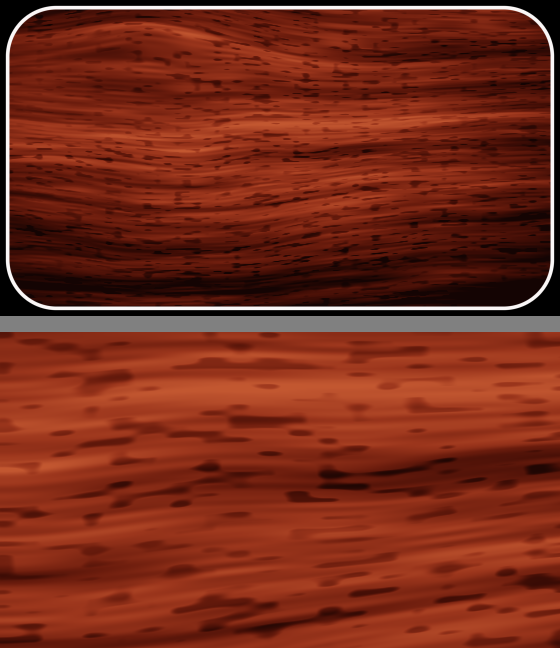
Top, the full canvas; bottom, a detail of the centre.
Give the GLSL for this texture, as a Shadertoy shader.

```glsl
// Polished red-brown wood with long horizontal grain, inside a rounded white frame.
// Stretched noise and sawtooth growth rings give a tone, which a vignette darkens
// and a colour ramp turns into wood; a rounded-box distance draws the frame.

float hash(vec2 p) {
    return fract(sin(dot(p, vec2(127.1, 311.7))) * 43758.5453);
}

float noise(vec2 p) {
    vec2 cell = floor(p), f = fract(p);
    f = f * f * (3.0 - 2.0 * f);
    return mix(mix(hash(cell), hash(cell + vec2(1, 0)), f.x),
               mix(hash(cell + vec2(0, 1)), hash(cell + vec2(1, 1)), f.x), f.y);
}

// Bends straight grain: an arch near the top left, a rise to the right, slow waves
vec2 bendGrain(vec2 p) {
    float archX = (p.x - 0.5) / 0.36;
    float arch = 0.09 * exp(-archX * archX) * smoothstep(0.66, 0.95, p.y);
    float rise = 0.07 * smoothstep(0.4, 1.8, p.x) * (1.0 - smoothstep(0.6, 0.95, p.y));
    float waves = 0.06 * (noise(p * vec2(1.6, 3.0) + 4.0) - 0.5)
                + 0.016 * (noise(p * vec2(5.0, 10.0)) - 0.5);
    return vec2(p.x, p.y - arch - rise + waves);
}

// Growth rings that brighten slowly and end in a sharp dark line
float growthRings(vec2 q) {
    float t = q.y * 13.0 + 1.6 * noise(q * vec2(0.9, 5.0) + 7.0);
    float f = fract(t);
    float strength = 0.3 + 0.7 * hash(vec2(floor(t), 3.0));
    return strength * smoothstep(0.0, 0.85, f) * (1.0 - smoothstep(0.88, 1.0, f));
}

float grainTone(vec2 p) {
    vec2 q = bendGrain(p);
    float tone = 0.34 * (growthRings(q) - 0.28);

    // Streaks from broad bands to fine fibres
    vec2 stretch = vec2(0.8, 10.0);
    float weight = 0.42;
    for (int i = 0; i < 4; i++) {
        tone += weight * (noise(q * stretch + float(i) * 17.3) - 0.5);
        stretch *= vec2(2.2, 2.5);
        weight *= 0.88;
    }

    // Short dark pores, denser in some bands
    float density = noise(q * vec2(1.2, 14.0) + 31.0);
    float pores = smoothstep(0.6, 0.9, noise(q * vec2(32.0, 140.0) + 53.0));
    return tone - 0.5 * pores * density;
}

vec3 woodColour(float tone) {
    float t = tone * 3.0;
    vec3 colour = mix(vec3(0.08, 0.015, 0.01), vec3(0.25, 0.05, 0.02), clamp(t, 0.0, 1.0));
    colour = mix(colour, vec3(0.42, 0.11, 0.05), clamp(t - 1.0, 0.0, 1.0));
    colour = mix(colour, vec3(0.61, 0.21, 0.11), clamp(t - 2.0, 0.0, 1.0));
    return mix(colour, vec3(0.76, 0.34, 0.19), clamp(t - 3.0, 0.0, 1.0));
}

float roundedBox(vec2 p, vec2 halfSize, float radius) {
    vec2 d = abs(p) - halfSize + radius;
    return length(max(d, 0.0)) + min(max(d.x, d.y), 0.0) - radius;
}

void mainImage(out vec4 fragColor, in vec2 fragCoord) {
    vec2 uv = fragCoord / iResolution.xy;
    vec2 p = fragCoord / iResolution.y;
    vec2 halfCanvas = 0.5 * iResolution.xy / iResolution.y;
    float pixel = 1.0 / iResolution.y;

    // Light falls off from a spot above and left of the centre
    vec2 fromLight = (uv - vec2(0.42, 0.62)) * vec2(0.95, 1.15);
    float light = 1.0 - 1.8 * dot(fromLight, fromLight);
    vec3 colour = woodColour(light + grainTone(p));

    // White frame, black outside
    float edge = roundedBox(p - halfCanvas, halfCanvas - 0.0185, 0.16);
    float frame = smoothstep(-0.7 * pixel, 0.7 * pixel, edge + 0.0115);
    float outside = smoothstep(-0.7 * pixel, 0.7 * pixel, edge);
    colour = mix(colour, vec3(0.98, 0.97, 0.97), frame);
    colour = mix(colour, vec3(0.0), outside);

    fragColor = vec4(colour, 1.0);
}
```
